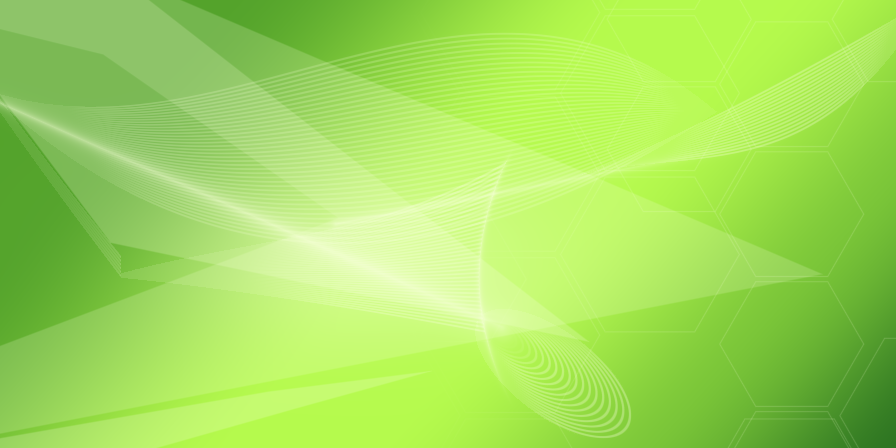
Give the GLSL for this background, as a Shadertoy shader.

```glsl
#define LIME vec3(0.71, 0.98, 0.30)
#define LEAF vec3(0.33, 0.64, 0.17)
#define FOREST vec3(0.17, 0.45, 0.13)
#define PALE vec3(0.96, 1.0, 0.84)
#define MESH_ALPHA 0.34
#define HEX_ALPHA 0.22
#define MESH_LINES 38.0

float hash(vec2 p) {
    return fract(sin(dot(p, vec2(127.1, 311.7))) * 4375.85);
}

// Signed distance to a polygon; negative inside
float polygon(vec2 p, vec2 v[7]) {
    float d = 1e3, side = 1.0;
    for (int i = 0, j = 6; i < 7; j = i, i++) {
        vec2 e = v[j] - v[i], w = p - v[i];
        vec2 b = w - e * clamp(dot(w, e) / max(dot(e, e), 1e-6), 0.0, 1.0);
        d = min(d, dot(b, b));
        bvec3 c = bvec3(p.y >= v[i].y, p.y < v[j].y, e.x * w.y > e.y * w.x);
        if (all(c) || all(not(c))) side = -side;
    }
    return side * sqrt(d);
}

float fill(float d) {
    float px = 1.0 / iResolution.y;
    return 1.0 - smoothstep(-px, px, d);
}

float segment(vec2 p, vec2 a, vec2 b) {
    vec2 e = b - a;
    return length(p - a - e * clamp(dot(p - a, e) / dot(e, e), 0.0, 1.0));
}

// Thin lines at whole steps of f, fading to their mean when dense
float stripes(float f) {
    float w = fwidth(f);
    float d = abs(fract(f) - 0.5);
    float line = 1.0 - smoothstep(0.06, 0.12 + max(w, 0.1), d);
    return mix(line, 0.4, smoothstep(0.4, 0.9, w));
}

// Cubic curve as a height over x
float curve(float t, vec4 y) {
    float s = 1.0 - t;
    return dot(y, vec4(s * s * s, 3.0 * s * s * t, 3.0 * s * t * t, t * t * t));
}

// Sheet of lines blended between two curves
float ribbon(vec2 p, float x0, float x1, vec4 top, vec4 bottom, float count) {
    float t = clamp((p.x - x0) / (x1 - x0), 0.0, 1.0);
    float lo = curve(t, bottom), hi = curve(t, top);
    float v = (p.y - lo) / max(hi - lo, 0.002);
    float lines = stripes(v * count);
    float inside = step(x0, p.x) * step(p.x, x1) * step(0.0, v) * step(v, 1.0);
    return lines * inside;
}

// Outlines of randomly chosen flat-topped hexagons
float hexagons(vec2 p, float size, float seed) {
    vec2 q = p / size + seed, r = vec2(1.732, 1.0), h = r * 0.5;
    vec2 a = mod(q, r) - h, b = mod(q - h, r) - h;
    vec2 g = dot(a, a) < dot(b, b) ? a : b;
    float edge = 0.48 - max(abs(g.y), dot(abs(g), vec2(0.866, 0.5)));
    float chosen = step(0.4, hash(floor((q - g) * 4.0 + 0.5) + seed));
    return chosen * fill(abs(edge) * size - 0.0008);
}

void mainImage(out vec4 fragColor, in vec2 fragCoord) {
    vec2 p = fragCoord / iResolution.y;

    // Diagonal background gradient
    float s = dot(p - vec2(0.63, 0.0), vec2(0.739, -0.673));
    vec3 col = mix(LIME, LEAF, smoothstep(0.08, 0.76, -s));
    col = mix(col, mix(LIME, LEAF, 0.65), smoothstep(0.15, 0.7, s));
    col = mix(col, FOREST, smoothstep(0.6, 1.05, s));

    // Faint hexagons on the right
    float hex = hexagons(p, 0.36, 0.3) + hexagons(p, 0.29, 1.7);
    col = mix(col, PALE, HEX_ALPHA * min(hex, 1.0) * smoothstep(0.85, 1.5, p.x));

    // Translucent shards
    vec2 band[7] = vec2[7](vec2(0, 1.01), vec2(0.32, 1.01), vec2(0.94, 0.526),
        vec2(0.755, 0.513), vec2(0.23, 0.878), vec2(-0.01, 0.937), vec2(-0.01, 1.01));
    vec2 kite[7] = vec2[7](vec2(-0.01, 0.937), vec2(0.23, 0.878), vec2(0.755, 0.513),
        vec2(0.94, 0.526), vec2(1.315, 0.237), vec2(0.247, 0.458), vec2(-0.01, 0.80));
    vec2 blade[7] = vec2[7](vec2(-0.01, 0.224), vec2(0.755, 0.513), vec2(0.94, 0.526),
        vec2(0.32, 1.01), vec2(0.38, 1.01), vec2(1.836, 0.388), vec2(-0.01, 0.03));
    vec2 sliver[7] = vec2[7](vec2(0.964, 0.172), vec2(0.6, 0.126), vec2(-0.01, 0.02),
        vec2(-0.01, -0.01), vec2(0.33, -0.01), vec2(0.35, 0.0), vec2(0.66, 0.088));
    col = mix(col, PALE, 0.36 * fill(polygon(p, band)));
    col = mix(col, PALE, 0.24 * fill(polygon(p, kite)));
    col = mix(col, PALE, 0.20 * fill(polygon(p, blade)));
    col = mix(col, PALE, 0.25 * fill(polygon(p, sliver)));

    // Woven sheets of lines
    float foldX = 1.07 + 0.9 * (p.y - 0.38) * (p.y - 0.38);
    float mesh = 0.65 * ribbon(p, 0.0, 1.6, vec4(0.79, 0.634, 1.206, 0.75),
        vec4(0.77, 0.3, 0.4, 0.75), MESH_LINES);
    mesh += ribbon(p, 1.3, 2.0, vec4(0.61, 0.70, 0.83, 0.96),
        vec4(0.61, 0.67, 0.585, 0.89), 16.0);
    mesh += step(p.x, foldX) * ribbon(p, 0.27, 1.16, vec4(0.39, 0.47, 0.47, 0.66),
        vec4(0.38, 0.35, 0.30, 0.24), MESH_LINES);
    mesh += 0.7 * ribbon(p, 0.0, 0.27, vec4(0.78, 0.66, 0.54, 0.43),
        vec4(0.75, 0.62, 0.50, 0.38), 6.0);

    // Nested loops of the lower lobe
    vec2 q = p - vec2(1.07, 0.29);
    q = vec2(dot(q, vec2(0.8, -0.6)), dot(q, vec2(0.6, 0.8)));
    float loopSize = q.x + 5.0 * q.y * q.y / max(q.x, 0.002);
    float lobe = step(0.0, q.x) * smoothstep(0.08, 0.2, loopSize) * step(loopSize, 0.42);
    mesh += lobe * stripes(loopSize * 55.0);
    col = mix(col, PALE, MESH_ALPHA * min(mesh, 1.5));

    // Bright folds and soft light
    float ray = segment(p, vec2(0.0, 0.77), vec2(1.12, 0.27));
    float wing = segment(p, vec2(0.75, 0.50), vec2(1.75, 0.69));
    float fold = abs(p.x - foldX) * smoothstep(0.0, 0.1, p.y);
    float light = 0.5 * exp(-ray / (0.009 + 0.018 * p.x));
    light += 0.4 * exp(-wing / 0.009) * smoothstep(1.8, 1.3, p.x);
    light += 0.4 * exp(-fold / 0.005) * smoothstep(0.08, 0.25, p.y) * smoothstep(0.68, 0.6, p.y);
    vec2 g = (p - vec2(0.80, 0.43)) * vec2(2.6, 5.5);
    light += 0.35 * exp(-dot(g, g));
    col = mix(col, PALE, min(light, 0.8));

    fragColor = vec4(col, 1.0);
}
```
